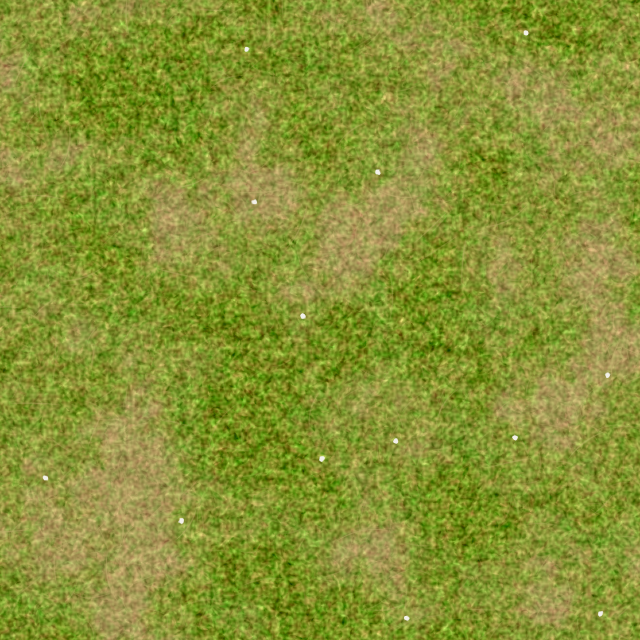
This texture is drawn by a WebGL 2 fragment shader. Its source:

```glsl
#version 300 es
precision highp float;
// Meadow turf seen from above: lush and dry patches, short blades, straw and tiny white blossoms.

uniform vec2 u_resolution;
out vec4 fragColor;

const float PI = 3.14159;
const vec3 LUSH = vec3(0.45, 0.54, 0.10);
const vec3 MEADOW = vec3(0.54, 0.585, 0.21);
const vec3 DRY = vec3(0.655, 0.60, 0.345);
const vec3 FRESH = vec3(0.48, 0.61, 0.20);
const vec3 STRAW = vec3(0.76, 0.69, 0.43);
const vec3 BLOSSOM = vec3(0.95, 0.94, 0.91);
const vec3 LIGHT_AXIS = vec3(1.05, 1.0, 0.85);   // shadow to sunlit
const vec3 HUE_AXIS = vec3(-1.0, 0.35, -0.5);    // yellowed to green

vec2 hash2(vec2 cell) {
    vec3 h = fract(vec3(cell.xyx) * vec3(0.1031, 0.1030, 0.0973));
    h += dot(h, h.yzx + 33.33);
    return fract((h.xx + h.yz) * h.zy);
}

float cornerSlope(vec2 cell, vec2 offset) {
    float angle = 2.0 * PI * hash2(cell).x;
    return dot(vec2(cos(angle), sin(angle)), offset);
}

float gradientNoise(vec2 p) {
    vec2 cell = floor(p), f = fract(p);
    vec2 s = f * f * f * (f * (f * 6.0 - 15.0) + 10.0);
    float low = mix(cornerSlope(cell, f),
                    cornerSlope(cell + vec2(1, 0), f - vec2(1, 0)), s.x);
    float high = mix(cornerSlope(cell + vec2(0, 1), f - vec2(0, 1)),
                     cornerSlope(cell + vec2(1, 1), f - vec2(1, 1)), s.x);
    return mix(low, high, s.y);
}

float fbm(vec2 p, int octaves) {
    float sum = 0.0, amplitude = 1.0;
    for (int i = 0; i < octaves; i++) {
        sum += amplitude * gradientNoise(p);
        p = mat2(1.6, 1.2, -1.2, 1.6) * p + 7.3;
        amplitude *= 0.55;
    }
    return sum;
}

// Scattered tapered strokes; returns coverage, tone and hue of the top one.
// size holds half length and half width in cells, spread is the range of angles.
vec3 strokes(vec2 p, vec2 size, float density, float spread, float soft) {
    vec2 home = floor(p);
    vec3 result = vec3(0.0);
    for (int y = -1; y <= 1; y++)
    for (int x = -1; x <= 1; x++) {
        vec2 cell = home + vec2(x, y);
        vec2 place = hash2(cell), look = hash2(cell + 71.7), kind = hash2(cell + 137.1);
        float angle = 0.7 + spread * (look.x - 0.5);
        vec2 along = vec2(cos(angle), sin(angle));
        vec2 d = p - cell - place;
        vec2 q = vec2(dot(d, along), dot(d, vec2(-along.y, along.x)));
        float halfLength = size.x * mix(0.55, 1.0, look.y);
        float t = q.x / halfLength;
        q.y += (kind.y - 0.5) * 0.5 * halfLength * t * t;
        float taper = clamp(1.0 - t * t, 0.0, 1.0);
        float cover = 1.0 - smoothstep(-soft, soft, abs(q.y) - size.y * taper);
        cover *= smoothstep(0.0, 0.4, taper) * step(kind.x, density);
        result = mix(result, vec3(1.0, 2.0 * hash2(cell + 211.3) - 1.0), cover);
    }
    return result;
}

float blossoms(vec2 p, float radius, float density, float soft) {
    vec2 cell = floor(p);
    vec2 d = fract(p) - mix(vec2(0.1), vec2(0.9), hash2(cell + 19.0));
    float ragged = radius * (1.0 + 0.5 * gradientNoise(p * 22.0));
    float present = step(hash2(cell + 53.0).x, density);
    return present * (1.0 - smoothstep(-soft, soft, length(d) - ragged));
}

void main() {
    vec2 p = gl_FragCoord.xy / u_resolution.y;
    float soft = max(0.0013, 0.7 / u_resolution.y);

    // Broad patches of lush, ordinary and dried turf
    float dryness = smoothstep(-0.62, 0.72, fbm(p * 4.2 + 3.7, 5) + 0.22 * gradientNoise(p * 38.0));
    vec3 colour = mix(LUSH, MEADOW, smoothstep(0.05, 0.5, dryness));
    colour = mix(colour, DRY, smoothstep(0.5, 0.95, dryness));
    float freshness = smoothstep(0.05, 0.6, fbm(p * 9.0 + 31.0, 4));
    colour = mix(colour, FRESH, 0.55 * freshness * (1.0 - 0.6 * dryness));

    // Clumps and fine grain
    float tone = 0.10 * gradientNoise(p * 34.0 + 5.0)
               + 0.17 * gradientNoise(p * 82.0 + 11.0)
               + 0.20 * gradientNoise(p * 165.0 + 23.0);
    float hue = 0.10 * gradientNoise(p * 55.0 + 41.0) + 0.08 * gradientNoise(p * 120.0 + 47.0);

    // Leaves and blades, from coarse to fine
    for (int i = 0; i < 3; i++) {
        float scale = 58.0 + 30.0 * float(i);
        vec3 blade = strokes(p * scale + 17.3 * float(i), vec2(0.75, 0.16), 0.75, 2.0 * PI, soft * scale);
        tone += 0.085 * blade.y;
        hue += 0.035 * blade.z;
    }
    float contrast = mix(1.2, 0.75, dryness);
    colour += contrast * (tone * LIGHT_AXIS + hue * HUE_AXIS);

    // Dry stalks, denser where the turf is parched
    float fine = strokes(p * 30.0 + 61.0, vec2(0.85, 0.025), 0.45, 2.6, soft * 30.0).x;
    float tall = strokes(p * 13.0 + 83.0, vec2(0.6, 0.014), 0.22, 2.2, soft * 13.0).x;
    colour = mix(colour, STRAW, 0.45 * fine * mix(0.35, 1.0, dryness));
    colour = mix(colour, STRAW, 0.6 * tall * mix(0.4, 1.0, dryness));

    // Sparse white blossoms
    colour = mix(colour, BLOSSOM, blossoms(p * 9.0, 0.036, 0.2, soft * 9.0));
    fragColor = vec4(clamp(colour, 0.0, 1.0), 1.0);
}
```
